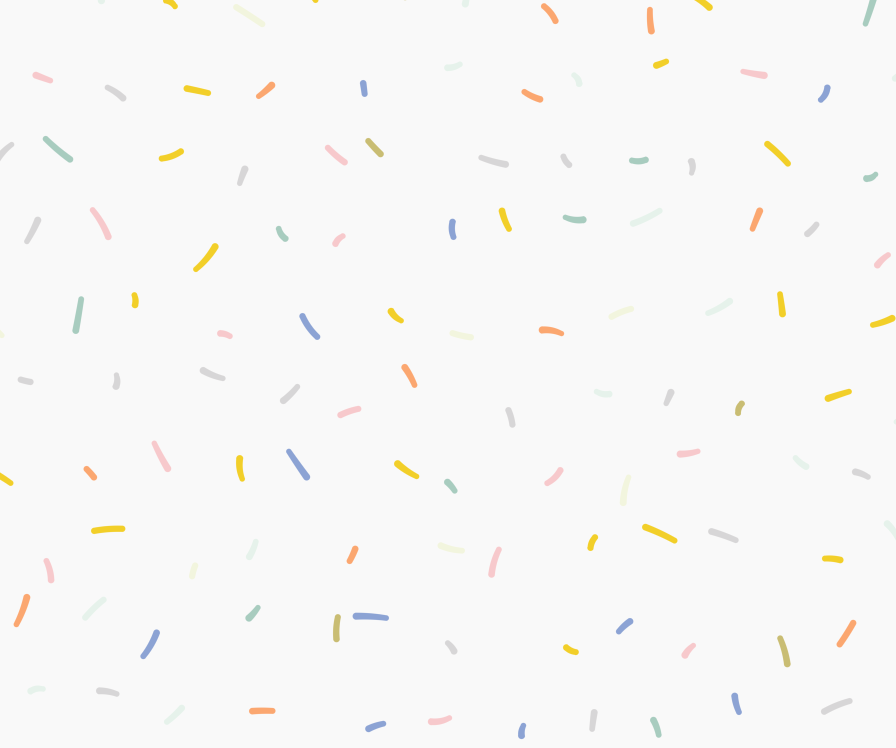
This pattern is drawn by a WebGL 1 fragment shader. Its source:

```glsl
precision highp float;
uniform vec2 u_resolution;

// Lengths are fractions of the canvas height
#define CELL 0.105
#define JITTER 0.58
#define HALF_MIN 0.0065
#define HALF_MAX 0.0215
#define RADIUS 0.0042
#define TAPER 0.16
#define SAG 0.0018
#define SEED 17.0
#define PAPER vec3(0.978, 0.978, 0.978)

float hash(vec2 cell, float salt) {
  return fract(sin(dot(cell + SEED, vec2(127.1, 311.7)) + salt * 74.7) * 43758.5453);
}

// Weighted choice from the confetti palette
vec3 confettiColor(float pick) {
  vec3 gray = vec3(0.845, 0.84, 0.843);
  vec3 yellow = vec3(0.95, 0.81, 0.16);
  vec3 blue = vec3(0.55, 0.64, 0.83);
  vec3 orange = vec3(0.985, 0.655, 0.44);
  vec3 pink = vec3(0.97, 0.79, 0.80);
  vec3 sage = vec3(0.66, 0.80, 0.75);
  vec3 mint = vec3(0.90, 0.95, 0.92);
  vec3 cream = vec3(0.95, 0.96, 0.87);
  vec3 olive = vec3(0.79, 0.74, 0.45);
  vec3 color = gray;
  color = mix(color, yellow, step(0.20, pick));
  color = mix(color, blue, step(0.33, pick));
  color = mix(color, orange, step(0.43, pick));
  color = mix(color, pink, step(0.53, pick));
  color = mix(color, sage, step(0.64, pick));
  color = mix(color, mint, step(0.73, pick));
  color = mix(color, cream, step(0.84, pick));
  color = mix(color, olive, step(0.93, pick));
  return color;
}

// Distance to a slightly bent, tapered stroke with round ends
float strokeDistance(vec2 p, float halfLength, float taper, float sag) {
  float along = clamp(p.x / halfLength, -1.0, 1.0);
  p.y -= sag * (along * along - 0.5);
  float radius = RADIUS * (1.0 + taper * along);
  return length(p - vec2(along * halfLength, 0.0)) - radius;
}

void main() {
  vec2 p = gl_FragCoord.xy / u_resolution.y;
  float pixel = 1.0 / u_resolution.y;
  vec3 color = PAPER;
  float homeRow = floor(p.y / CELL);

  // One stroke per cell of a staggered, jittered grid
  for (int j = -1; j <= 1; j++) {
    float row = homeRow + float(j);
    float stagger = 0.5 * mod(row, 2.0);
    float homeColumn = floor(p.x / CELL - stagger);
    for (int i = -1; i <= 1; i++) {
      vec2 cell = vec2(homeColumn + float(i), row);
      vec2 jitter = vec2(hash(cell, 1.0), hash(cell, 2.0)) - 0.5;
      vec2 center = (cell + vec2(stagger, 0.0) + 0.5 + JITTER * jitter) * CELL;

      float angle = 3.14159 * hash(cell, 3.0);
      vec2 axis = vec2(cos(angle), sin(angle));
      vec2 offset = p - center;
      vec2 local = vec2(dot(offset, axis), dot(offset, vec2(-axis.y, axis.x)));

      float size = hash(cell, 4.0);
      float halfLength = mix(HALF_MIN, HALF_MAX, pow(size, 1.4));
      float taper = TAPER * (2.0 * hash(cell, 5.0) - 1.0);
      float sag = SAG * (2.0 * hash(cell, 6.0) - 1.0);

      float d = strokeDistance(local, halfLength, taper, sag);
      float cover = 1.0 - smoothstep(-0.7 * pixel, 0.7 * pixel, d);
      color = mix(color, confettiColor(hash(cell, 7.0)), cover);
    }
  }
  gl_FragColor = vec4(color, 1.0);
}
```
